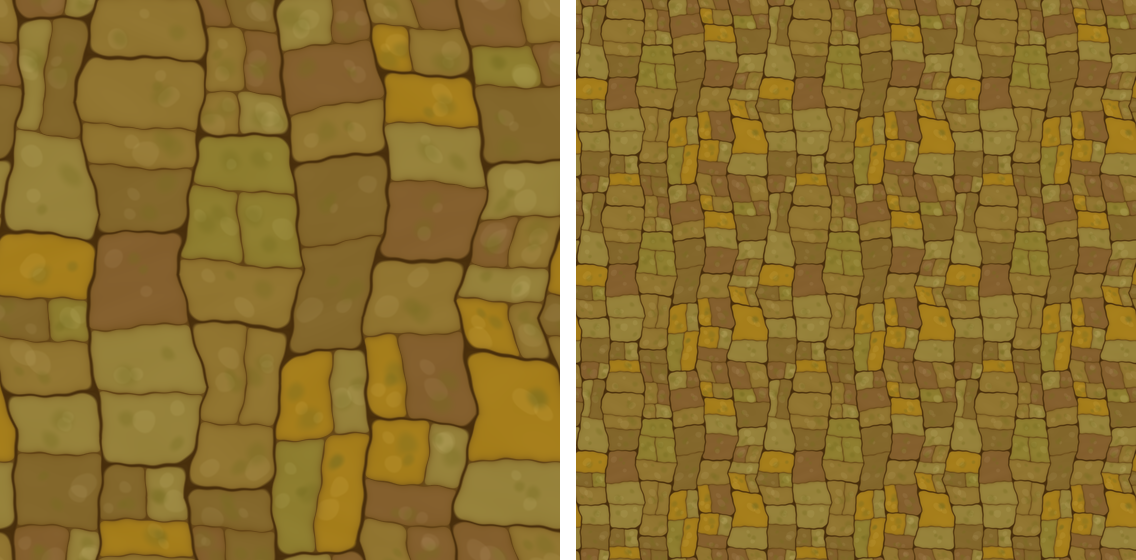
Left: one tile. Right: repeated 3 by 3.
This texture is drawn by a WebGL 2 fragment shader. Its source:

```glsl
#version 300 es
precision highp float;
// Seamless wall of irregular ochre stones, stacked in leaning columns.

#define COLUMNS 6.0
#define ROWS 3.0        // mortared blocks per column
#define KNOTS 5.0       // bends per column edge
#define LEAN 0.52       // sideways wander of column edges
#define SPLIT 0.30      // share of stones cut in two upright
#define WAVINESS 0.0026
#define MORTAR 0.0012   // half width of the wide joints
#define ROUNDING 0.026  // corner rounding of blocks
#define RIM 0.0055      // reach of the brown shade at stone edges
#define SPOTS 4

uniform vec2 u_resolution;
out vec4 fragColor;

const float TAU = 6.2831853;

float hash(vec3 p) {
  p = fract(p * vec3(0.1031, 0.1137, 0.0973) + 0.137);
  p += dot(p, p.yzx + 33.33);
  return fract((p.x + p.y) * p.z);
}

float smoothMin(float a, float b, float k) {
  float h = max(k - abs(a - b), 0.0) / k;
  return min(a, b) - h * h * k * 0.25;
}

// Left edge of column i at height y, in column units.
float columnEdge(float i, float y) {
  float c = mod(i, COLUMNS);
  float t = y * KNOTS + hash(vec3(c, 3.0, 71.0));
  float k = floor(t);
  float low = hash(vec3(c, mod(k, KNOTS), 41.0));
  float high = hash(vec3(c, mod(k + 1.0, KNOTS), 41.0));
  return i + LEAN * (mix(low, high, t - k) - 0.5);
}

// Lower edge of block j, in block units; u runs across the column.
float blockEdge(float column, float j, float u) {
  float r = mod(j, ROWS);
  float shift = hash(vec3(column, r, 17.0)) - 0.5;
  float slant = hash(vec3(column, r, 23.0)) - 0.5;
  return j + 0.3 * shift + 0.13 * slant * (u - 0.5);
}

// Lower edge of stone k among the count stones of a block.
float stoneEdge(vec2 block, float k, float count, float u) {
  if (k <= 0.0 || k >= count) return k;
  float shift = hash(vec3(block, k + 51.0)) - 0.5;
  float slant = hash(vec3(block, k + 61.0)) - 0.5;
  return k + 0.5 * shift + 0.3 * slant * (u - 0.5);
}

vec3 stoneColour(float pick) {
  if (pick < 0.22) return vec3(0.520, 0.375, 0.180);  // brown
  if (pick < 0.33) return vec3(0.515, 0.405, 0.170);  // umber
  if (pick < 0.59) return vec3(0.570, 0.460, 0.190);  // tan
  if (pick < 0.76) return vec3(0.590, 0.510, 0.230);  // pale olive
  if (pick < 0.84) return vec3(0.560, 0.495, 0.185);  // moss
  if (pick < 0.985) return vec3(0.650, 0.495, 0.105); // amber
  return vec3(0.655, 0.550, 0.110);                   // yellow
}

void main() {
  vec2 uv = gl_FragCoord.xy / u_resolution;
  vec2 p = uv + WAVINESS * sin(TAU * (vec2(8.0, 7.0) * uv.yx + vec2(3.0, 2.0) * uv));
  p += 0.4 * WAVINESS * sin(TAU * (vec2(19.0, 23.0) * uv.yx + vec2(5.0, 4.0) * uv) + 1.7);

  // Column
  float x = p.x * COLUMNS;
  float i = floor(x);
  if (x < columnEdge(i, p.y)) i -= 1.0;
  else if (x >= columnEdge(i + 1.0, p.y)) i += 1.0;
  float left = columnEdge(i, p.y);
  float width = columnEdge(i + 1.0, p.y) - left;
  float u = (x - left) / width;
  float column = mod(i, COLUMNS);

  // Block, with its own stagger in each column
  float y = p.y * ROWS + hash(vec3(column, 5.0, 9.0)) * ROWS;
  float j = floor(y);
  if (y < blockEdge(column, j, u)) j -= 1.0;
  else if (y >= blockEdge(column, j + 1.0, u)) j += 1.0;
  float bottom = blockEdge(column, j, u);
  float height = blockEdge(column, j + 1.0, u) - bottom;
  float v = (y - bottom) / height;
  vec2 block = vec2(column, mod(j, ROWS));
  vec2 size = vec2(width / COLUMNS, height / ROWS);
  vec2 blockGap = min(vec2(u, v), 1.0 - vec2(u, v)) * size;
  float blockDist = smoothMin(blockGap.x, blockGap.y, ROUNDING);

  // Stone within the block
  float count = 2.0 + floor(hash(vec3(block, 31.0)) * 2.7);
  float s = v * count;
  float k = floor(s);
  if (s < stoneEdge(block, k, count, u)) k -= 1.0;
  else if (s >= stoneEdge(block, k + 1.0, count, u)) k += 1.0;
  float base = stoneEdge(block, k, count, u);
  float rise = stoneEdge(block, k + 1.0, count, u) - base;
  vec2 local = vec2(u, (s - base) / rise);
  size.y *= rise / count;
  vec3 id = vec3(block, 80.0 + 2.0 * k);
  if (hash(id + 20.0) < SPLIT) {
    float cut = 0.35 + 0.3 * hash(id + 30.0) + 0.2 * (hash(id + 40.0) - 0.5) * (local.y - 0.5);
    float side = step(cut, u);
    local.x = mix(u / cut, (u - cut) / (1.0 - cut), side);
    size.x *= mix(cut, 1.0 - cut, side);
    id.z += side;
  }
  vec2 stoneGap = min(local, 1.0 - local) * size;
  float stoneDist = smoothMin(stoneGap.x, stoneGap.y, 0.011);

  // Face: flat colour, faint clouding, pale and mossy spots
  vec3 colour = stoneColour(hash(id + 7.0));
  colour += 0.006 * sin(TAU * (5.0 * uv.x + 2.0 * sin(TAU * uv.y))) * sin(TAU * 4.0 * uv.y);
  for (int n = 0; n < SPOTS; n++) {
    vec3 seed = id + 13.0 * float(n + 1);
    vec2 centre = 0.2 + 0.6 * vec2(hash(seed), hash(seed + 3.7));
    float radius = mix(0.010, 0.025, hash(seed + 5.3));
    float d = length((local - centre) * size);
    if (n % 2 == 0) colour += vec3(0.030, 0.033, 0.035) * (1.0 - smoothstep(radius - 0.005, radius, d));
    else colour = mix(colour, vec3(0.46, 0.42, 0.12), 0.35 * (1.0 - smoothstep(radius * 0.3, radius * 1.2, d)));
  }

  // Edges: brown rim, fine cracks, wide mortar of uneven width
  float uneven = 0.5 + 0.25 * (sin(TAU * (3.0 * uv.x + 2.0 * uv.y)) + sin(TAU * (2.0 * uv.x - 5.0 * uv.y) + 2.0));
  float fray = 0.5 + 0.5 * sin(TAU * (11.0 * uv.x + 13.0 * uv.y)) * sin(TAU * (9.0 * uv.y - 7.0 * uv.x));
  colour = mix(colour, vec3(0.43, 0.30, 0.09), 0.6 * exp(-max(stoneDist, 0.0) / RIM));
  float crack = 1.0 - smoothstep(0.0, 0.0018 + 0.0014 * fray, stoneDist);
  colour = mix(colour, vec3(0.36, 0.24, 0.07), (0.55 + 0.35 * fray) * crack);
  float joint = 1.0 - smoothstep(-0.0005, 0.0042, blockDist - MORTAR * (2.0 * uneven - 0.6));
  colour = mix(colour, vec3(0.27, 0.17, 0.04), 0.92 * joint);
  fragColor = vec4(colour, 1.0);
}
```
